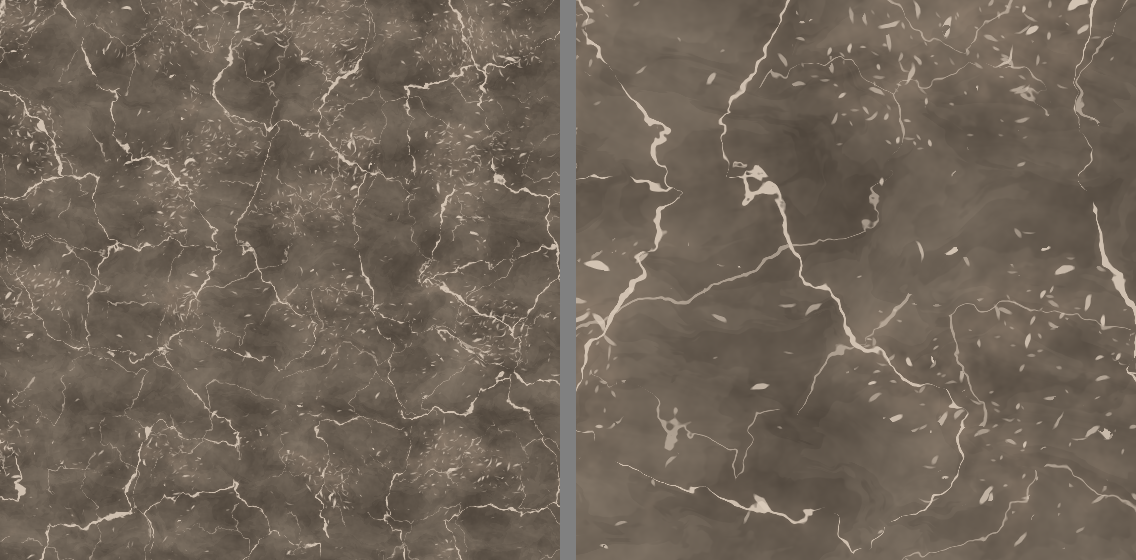
Left: the whole. Right: its middle third, enlarged.
Write a Shadertoy shader that draws this texture.

```glsl
// Dark brown marble with swirling clouds, branching ivory veins and clustered mineral flecks.
const vec3 DARK_BROWN  = vec3(0.315, 0.278, 0.240);
const vec3 LIGHT_BROWN = vec3(0.490, 0.442, 0.388);
const vec3 WARM_TAN    = vec3(0.600, 0.520, 0.450);
const vec3 IVORY       = vec3(0.860, 0.800, 0.735);
const vec2 CLOUD_FREQ  = vec2(19.0, 29.0);
const vec2 WISP_FREQ   = vec2(30.0, 50.0);
const float CLOUD_GAIN = 0.50, WISP_GAIN = 0.15, GRAIN_GAIN = 0.26;
const float GRAIN_CELLS = 85.0, CLUSTER_FREQ = 17.0;
const float WARP_FREQ = 25.0, WARP_SIZE = 0.025;
const float JAG_FREQ = 120.0, JAG_SIZE = 0.0045, CHIP_SIZE = 0.005;
// Cracks: cells per canvas, half width, share of edges kept
const vec3 VEIN = vec3(6.5, 0.0012, 0.72);
const vec3 HAIR = vec3(12.0, 0.0006, 0.45);
// Flecks: cells per canvas, size, density
const vec3 FLECK = vec3(62.0, 1.0, 0.80);
const vec3 CRUMB = vec3(125.0, 0.6, 0.45);

vec2 hash2(vec2 p) {
    vec3 h = fract(p.xyx * vec3(0.1031, 0.1030, 0.0973));
    h += dot(h, h.yzx + 33.33);
    return fract((h.xx + h.yz) * h.zy);
}

// Layered sines, each octave turned and bent by the one before; about -0.8 to 0.8.
float waves(vec2 p, int octaves) {
    const mat2 TURN = mat2(-0.737, 0.675, -0.675, -0.737);
    float sum = 0.0, amp = 0.5;
    for (int i = 0; i < octaves; i++) {
        p = TURN * p + 0.55 * sin(p.yx * 1.1 + float(i) * 1.7);
        sum += amp * sin(p.x) * cos(p.y);
        p = p * 1.9 + 3.1;
        amp *= 0.55;
    }
    return sum;
}

// Two channels of irregular lattice noise, centred on zero.
vec2 roughness(vec2 p) {
    vec2 sum = vec2(0.0);
    float amp = 0.6;
    for (int i = 0; i < 3; i++) {
        vec2 c = floor(p), f = smoothstep(0.0, 1.0, p - c), e = vec2(1.0, 0.0);
        vec2 low = mix(hash2(c), hash2(c + e), f.x);
        vec2 high = mix(hash2(c + e.yx), hash2(c + 1.0), f.x);
        sum += amp * (mix(low, high, f.y) - 0.5);
        p = mat2(1.6, 1.2, -1.2, 1.6) * p + 19.0;
        amp *= 0.65;
    }
    return sum;
}

// Cracks along cell borders: x is the line, y is the soft glow beside it.
vec2 veins(vec2 p, vec3 kind, float rough, float px) {
    float swell = 0.85 + 1.1 * waves(p * 24.0 + 5.0, 2) + waves(p * 95.0, 2) + 1.7 * rough;
    p *= kind.x;
    vec2 base = floor(p), nearId = base, nearOffset = vec2(9.0), result = vec2(0.0);
    for (int i = 0; i < 9; i++) {
        vec2 id = base + vec2(i % 3 - 1, i / 3 - 1);
        vec2 offset = id + hash2(id) - p;
        if (length(offset) < length(nearOffset)) { nearId = id; nearOffset = offset; }
    }
    for (int i = 0; i < 25; i++) {
        if (i == 12) continue;
        vec2 id = nearId + vec2(i % 5 - 2, i / 5 - 2);
        vec2 offset = id + hash2(id) - p;
        vec2 edge = hash2(id + nearId + 71.0);
        if (edge.x > kind.z) continue;
        float d = dot(0.5 * (nearOffset + offset), normalize(offset - nearOffset)) / kind.x;
        float w = kind.y * swell * mix(0.5, 1.6, edge.y);
        float line = clamp((w - d) / px + 0.5, 0.0, 1.0);
        result = max(result, vec2(line, exp(-d / 0.004) * clamp(swell, 0.0, 1.0)));
    }
    return result;
}

// Curved slivers scattered on a jittered grid and turned along a flow field.
float flecks(vec2 p, vec3 kind, float cluster, float px) {
    float flow = 0.5 + 2.2 * waves(p * 9.0 + 40.0, 2), cover = 0.0;
    for (int i = 0; i < 9; i++) {
        vec2 id = floor(p * kind.x) + vec2(i % 3 - 1, i / 3 - 1);
        vec2 pick = hash2(id + 130.0), shape = hash2(id + 310.0);
        if (pick.x > kind.z * cluster + 0.02) continue;
        vec2 q = p - (id + hash2(id)) / kind.x;
        float a = flow + (pick.y - 0.5) * 1.6;
        q = mat2(cos(a), -sin(a), sin(a), cos(a)) * q;
        q.y += (shape.y - 0.5) * 90.0 * q.x * q.x;
        float big = shape.x * shape.x * shape.x;
        vec2 size = kind.y * vec2(mix(0.0020, 0.0085, big), mix(0.0010, 0.0032, big * shape.y));
        float d = (length(q / size) - 1.0) * size.y;
        cover = max(cover, clamp(0.5 - d / px, 0.0, 1.0) * mix(0.45, 1.0, max(shape.y, big)));
    }
    return cover;
}

void mainImage(out vec4 fragColor, in vec2 fragCoord) {
    float px = 1.0 / iResolution.y;
    vec2 uv = fragCoord * px;
    vec2 warp = vec2(waves(uv * WARP_FREQ, 4), waves(uv * WARP_FREQ + 50.0, 4));
    vec2 jag = vec2(waves(uv * JAG_FREQ, 3), waves(uv * JAG_FREQ + 50.0, 3));
    vec2 rough = roughness(uv * GRAIN_CELLS);

    // Cloudy ground, torn wisps and fine grain
    float cloud = waves(uv * CLOUD_FREQ + 2.0, 6);
    float torn = waves((uv + 0.03 * warp) * WISP_FREQ + 30.0, 5) + 0.22 * rough.y;
    float wisp = smoothstep(0.10, 0.19, torn) - smoothstep(0.13, 0.23, -torn);
    float tone = 0.51 + CLOUD_GAIN * cloud + WISP_GAIN * wisp + GRAIN_GAIN * rough.x;
    vec3 color = mix(DARK_BROWN, LIGHT_BROWN, clamp(tone, 0.0, 1.15));

    // Warm stains where flecks gather
    float cluster = waves(uv * CLUSTER_FREQ + 17.0, 4) + 0.2 * (uv.y - 0.5);
    cluster = smoothstep(0.0, 0.55, cluster + 0.3 * rough.y);
    color = mix(color, WARM_TAN, 0.30 * cluster * clamp(0.7 + cloud + rough.x, 0.0, 1.5));

    // Jagged veins and finer hairlines
    vec2 bent = uv + WARP_SIZE * warp + JAG_SIZE * jag + CHIP_SIZE * rough;
    vec2 vein = veins(bent + 3.0, VEIN, rough.x, px), hair = veins(bent + 9.0, HAIR, rough.y, px);
    color = mix(color, WARM_TAN, 0.30 * vein.y + 0.12 * hair.y);
    color = mix(color, IVORY, max(0.88 * vein.x, 0.55 * hair.x));

    // Bright flecks and smaller crumbs
    vec2 chipped = uv + 0.003 * rough;
    float fleck = flecks(chipped, FLECK, cluster, px), crumb = flecks(chipped + 5.0, CRUMB, cluster, px);
    color = mix(color, IVORY, max(0.92 * fleck, 0.6 * crumb));
    fragColor = vec4(color, 1.0);
}
```
